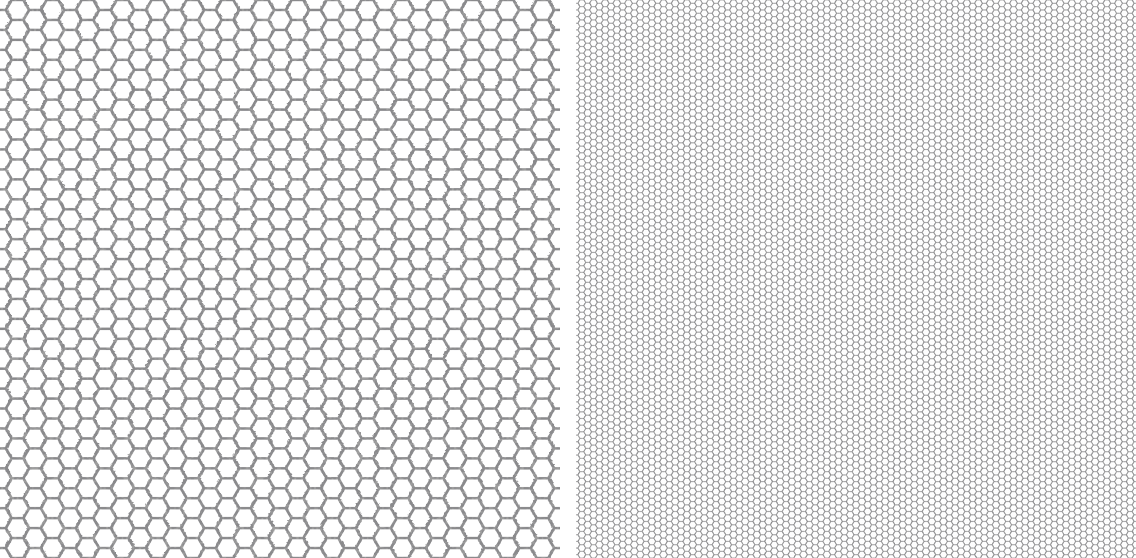
Left: one tile. Right: repeated 3 by 3.
This pattern is drawn by a Shadertoy shader. Its source:

```glsl
#define COLUMNS 32.0
#define ROWS 28.0
#define LINE_HALF_WIDTH 0.063
#define SLANT_EXTRA 0.004
#define FRAY_DEPTH 0.055
#define FRAY_GRAIN vec2(320.0, 400.0)
#define MOTTLE_GRAIN vec2(256.0, 255.0)
#define WIRE_DARK vec3(0.54, 0.54, 0.55)
#define WIRE_LIGHT vec3(0.62, 0.62, 0.62)
#define PAPER vec3(1.0)

const vec2 HEX_STEP = vec2(0.8660254, 0.5);

// Integer hash, 0 to 1
float hash(vec2 cell) {
    uvec2 q = uvec2(cell) * uvec2(1597u, 3571u);
    uint h = (q.x ^ (q.y << 9)) * 747796405u + 289133u;
    h = ((h >> ((h >> 28) + 4u)) ^ h) * 277803u;
    h ^= h >> 15;
    return float(h & 65535u) / 65535.0;
}

// Value noise that wraps after the given number of lattice cells
float wrappedNoise(vec2 uv, vec2 lattice) {
    vec2 p = uv * lattice;
    vec2 cell = floor(p);
    vec2 f = p - cell;
    f = f * f * (3.0 - 2.0 * f);
    vec2 lo = mod(cell, lattice);
    vec2 hi = mod(cell + 1.0, lattice);
    float bottom = mix(hash(lo), hash(vec2(hi.x, lo.y)), f.x);
    float top = mix(hash(vec2(lo.x, hi.y)), hash(hi), f.x);
    return mix(bottom, top, f.y);
}

// Offset from the centre of the nearest flat-topped hexagon of height 1
vec2 hexLocal(vec2 p) {
    vec2 period = 2.0 * HEX_STEP;
    vec2 a = mod(p + HEX_STEP, period) - HEX_STEP;
    vec2 b = mod(p, period) - HEX_STEP;
    return dot(a, a) < dot(b, b) ? a : b;
}

void mainImage(out vec4 fragColor, in vec2 fragCoord) {
    vec2 uv = fragCoord / iResolution.xy;
    vec2 p = uv * vec2(COLUMNS * HEX_STEP.x, ROWS);
    float pixel = ROWS / iResolution.y;

    vec2 local = hexLocal(p);
    vec2 id = mod(round((p - local) / HEX_STEP), vec2(COLUMNS, 2.0 * ROWS));

    // Distances to the level and the slanted sides
    vec2 q = abs(local);
    float levelDist = 0.5 - q.y;
    float slantDist = 0.5 - dot(q, HEX_STEP);

    // Frayed inner edge on the slanted sides, heavier on the lower half
    float lower = smoothstep(0.15, -0.1, local.y);
    float middle = 1.0 - smoothstep(0.3, 0.46, q.y);
    float wear = mix(0.5, 1.2, hash(id)) * mix(0.35, 1.0, lower) * middle;
    float fray = smoothstep(0.4, 0.9, wrappedNoise(uv, FRAY_GRAIN));
    slantDist -= SLANT_EXTRA + FRAY_DEPTH * wear * fray;

    // Wire coverage and mottled grey
    float edge = min(levelDist, slantDist) - LINE_HALF_WIDTH;
    float wire = 1.0 - smoothstep(-0.65 * pixel, 0.65 * pixel, edge);
    float mottle = smoothstep(0.35, 0.95, wrappedNoise(uv, MOTTLE_GRAIN));
    vec3 wireColor = mix(WIRE_DARK, WIRE_LIGHT, mottle);

    fragColor = vec4(mix(PAPER, wireColor, wire), 1.0);
}
```
